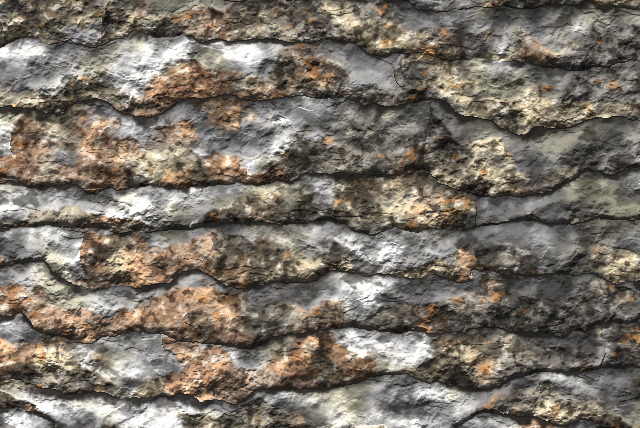
Write a Shadertoy shader that draws this texture.

```glsl
// Weathered rubble wall: rough stone courses with crumbling grey mortar over their tops.

struct Wall { float height, mortar, gap, level, rough; vec2 stone; };

float hash(vec2 p) {
    vec3 q = fract(p.xyx * 0.1031);
    q += dot(q, q.yzx + 33.33);
    return fract((q.x + q.y) * q.z);
}

float noise(vec2 p) {
    vec2 i = floor(p), f = fract(p);
    f = f * f * (3.0 - 2.0 * f);
    return mix(mix(hash(i), hash(i + vec2(1, 0)), f.x),
               mix(hash(i + vec2(0, 1)), hash(i + vec2(1, 1)), f.x), f.y);
}

float fbm(vec2 p, int octaves) {
    float sum = 0.0, amp = 0.5;
    for (int i = 0; i < octaves; i++) {
        sum += amp * noise(p);
        p = mat2(1.6, 1.2, -1.2, 1.6) * p + 7.3;
        amp *= 0.5;
    }
    return sum;
}

// Relief and material layout at a point of the wall
Wall wallAt(vec2 p) {
    Wall w;
    vec2 q = p + 0.075 * (vec2(fbm(p * 9.0, 5), fbm(p * 9.0 + 31.0, 5)) - 0.48);
    w.rough = fbm(p * 24.0, 5);

    // Courses step up and down from stone to stone
    float s = q.x * 3.1 + 1.3 * noise(p * vec2(1.0, 5.0));
    s = floor(s) + smoothstep(0.35, 0.65, fract(s));
    float course = q.y * 7.8 + 0.85 * (noise(vec2(s, q.y * 3.5)) - 0.5) + 0.2 * noise(p * 3.0);
    float row = floor(course);
    w.level = course - row;

    // Uneven stones along each course
    float along = q.x * 3.1 + 5.0 * hash(vec2(row, 3.0)) + 0.6 * noise(vec2(q.x * 2.0, row * 7.0));
    w.stone = vec2(floor(along), row);
    float side = (0.5 - abs(fract(along) - 0.5)) / 3.1;

    // Mortar clings in torn patches, mostly to the upper part
    float edge = 0.47 + 2.6 * (fbm(p * vec2(7.0, 8.0) + 17.0, 6) - 0.48)
               + 0.5 * (hash(w.stone + 5.0) - 0.5);
    w.mortar = smoothstep(-0.09, 0.09, w.level - edge);

    // Broken shade beneath the ledges and between stones
    float open = smoothstep(0.32, 0.62, noise(vec2(p.x * 5.5, row * 3.1)) + 0.5 * (w.rough - 0.4));
    float ledge = open * smoothstep(0.9, 0.98, w.level + 0.3 * (w.rough - 0.5));
    float joint = 1.0 - smoothstep(0.0, 0.009, side + 0.05 * (w.rough - 0.43));
    float cavity = 1.0 - smoothstep(0.25, 0.33, fbm(p * vec2(13.0, 19.0) + 77.0, 5));
    w.gap = max(ledge, max(0.6 * joint * (1.0 - 0.9 * w.mortar), 0.6 * cavity));

    // Bulging stones, torn mortar layers, lumps and grit
    float layers = fbm(p * vec2(10.0, 15.0) + 50.0, 6);
    float flakes = smoothstep(0.45, 0.48, layers) + smoothstep(0.57, 0.6, layers);
    float smear = w.mortar * smoothstep(0.38, 0.58, fbm(p * 7.0 + 25.0, 4));
    w.height = (0.01 + 0.02 * open) * (1.0 - smoothstep(0.25, 1.0, w.level)) * smoothstep(-0.12, 0.14, w.level)
             + 0.006 * w.mortar + 0.0035 * flakes
             + 0.026 * fbm(p * 11.0 + 9.0, 6)
             + 0.042 * w.rough * (1.0 - 0.65 * smear);
    return w;
}

vec3 mortarColor(vec2 p, float aged) {
    float pale = smoothstep(0.36, 0.64, fbm(p * vec2(6.0, 10.0) + 70.0, 6) - 0.11 * aged + 0.04);
    vec3 c = mix(vec3(0.49, 0.485, 0.485), vec3(0.84, 0.835, 0.825), pale);
    float moss = smoothstep(0.46, 0.66, fbm(p * 8.0 + 90.0, 5));
    return c * mix(vec3(1), vec3(0.93, 0.91, 0.8), moss);
}

vec3 stoneColor(vec2 p, vec2 stone, float aged) {
    float tone = fbm(p * 16.0 + 20.0 * hash(stone), 6);
    vec3 c = mix(vec3(0.36, 0.33, 0.28), vec3(0.7, 0.65, 0.54), smoothstep(0.32, 0.64, tone));
    // Rusty stones gather on the younger side of the wall
    float rust = smoothstep(0.46, 0.64, fbm(p * 8.0 + 40.0, 5) + 0.2 * (hash(stone + 9.0) - 0.5) - 0.2 * aged + 0.05);
    c = mix(c, vec3(0.72, 0.53, 0.4) * (0.6 + 0.8 * tone), 0.65 * rust);
    // Pale grains and dark pits
    float grain = fbm(p * 60.0 + 8.0, 3);
    c = mix(c, vec3(0.82, 0.8, 0.75), 0.6 * smoothstep(0.5, 0.66, grain));
    return c * mix(0.55, 1.0, smoothstep(0.22, 0.36, grain));
}

void mainImage(out vec4 fragColor, in vec2 fragCoord) {
    vec2 p = fragCoord / iResolution.y;
    Wall w = wallAt(p);

    // Daylight from above and slightly left
    float e = 0.0025;
    float slopeX = (wallAt(p + vec2(e, 0)).height - w.height) / e;
    float slopeY = (wallAt(p + vec2(0, e)).height - w.height) / e;
    float light = 0.98 + 0.46 * clamp(0.35 * slopeX - slopeY, -1.4, 0.8);

    // Age darkens the right and upper parts
    float aged = smoothstep(0.3, 1.3, p.x + 0.45 * (p.y - 0.5) + 0.7 * (fbm(p * 4.0 + 60.0, 5) - 0.48));
    vec3 color = mix(stoneColor(p, w.stone, aged), mortarColor(p, aged), w.mortar);
    float soot = smoothstep(0.43, 0.6, fbm(p * vec2(7.0, 11.0) + 110.0, 6) + 0.06 * aged);
    vec3 grey = dot(color, vec3(0.33)) * vec3(0.64, 0.63, 0.62);
    color = mix(color, grey, soot * (0.35 + 0.45 * aged));
    float lichen = smoothstep(0.68, 0.74, fbm(p * 30.0 + 130.0, 5));
    color = mix(color, vec3(0.66, 0.43, 0.22), 0.5 * lichen * (1.0 - w.mortar));

    // Hollows and open joints fall into shade
    color *= light * mix(0.72, 1.08, smoothstep(0.28, 0.55, w.rough));
    color *= mix(1.0, 0.8, smoothstep(0.75, 1.0, w.level));
    color = mix(color, vec3(0.13, 0.12, 0.11), 0.85 * w.gap);
    fragColor = vec4(clamp(color, 0.0, 1.0), 1.0);
}
```
